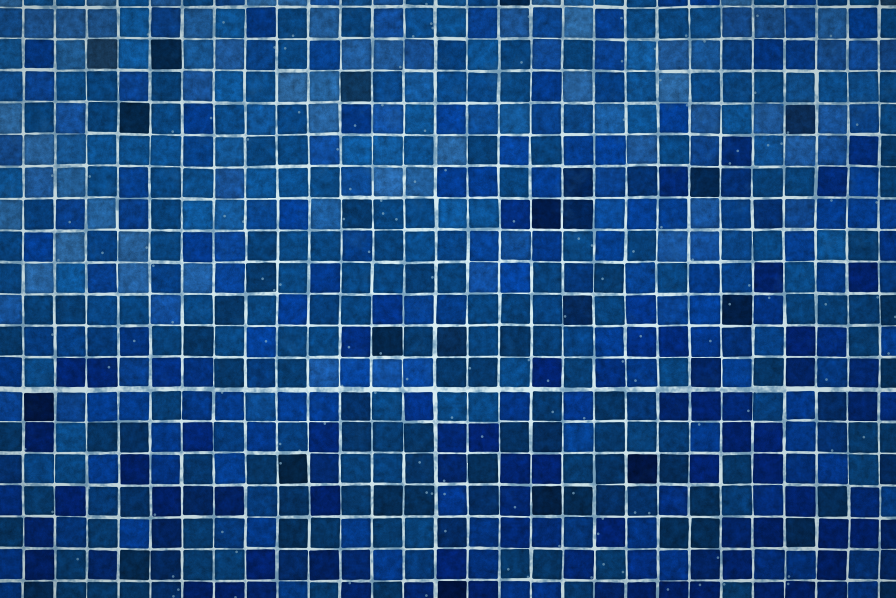
Reproduce this texture procedurally as a Shadertoy shader.

```glsl
// Wall of small hand-set blue mosaic tiles with pale, uneven grout.
#define PITCH vec2(0.05303, 0.0533)   // tile spacing, in canvas heights
#define ORIGIN vec2(0.039, 0.029)     // first grout crossing
#define HALF_SIZE 0.463               // half a tile, in cells
#define JITTER 0.036                  // tile misplacement
#define TILT 0.05                     // tile rotation
#define SEAM vec2(13.0, 6.0)          // wider joints between tile sheets
#define SEAM_GAP vec2(0.012, 0.028)   // extra inset at those joints
#define MOTTLE 0.30                   // glaze unevenness
#define SPECKS 0.012                  // share of pale flecks

const vec3 NAVY  = vec3(0.01, 0.13, 0.41);
const vec3 ROYAL = vec3(0.02, 0.23, 0.54);
const vec3 TEAL  = vec3(0.04, 0.27, 0.48);
const vec3 STEEL = vec3(0.18, 0.40, 0.61);
const vec3 GROUT_DULL = vec3(0.46, 0.61, 0.71);
const vec3 GROUT_PALE = vec3(0.80, 0.88, 0.90);

vec3 hash3(vec2 p) {
    vec3 q = fract(vec3(p.xyx) * vec3(0.1031, 0.1030, 0.0973));
    q += dot(q, q.yxz + 33.33);
    return fract((q.xxy + q.yzz) * q.zyx);
}

float gradientDot(vec2 cell, vec2 offset) {
    return dot(hash3(cell + 71.0).xy * 2.0 - 1.0, offset);
}

// Gradient noise, roughly -0.7 to 0.7
float noise(vec2 p) {
    vec2 i = floor(p), f = fract(p);
    vec2 u = f * f * f * (f * (f * 6.0 - 15.0) + 10.0);
    vec2 e = vec2(0.0, 1.0);
    return mix(mix(gradientDot(i, f), gradientDot(i + e.yx, f - e.yx), u.x),
               mix(gradientDot(i + e, f - e), gradientDot(i + 1.0, f - 1.0), u.x), u.y);
}

float fbm(vec2 p) {
    float sum = 0.0, amp = 1.0;
    for (int i = 0; i < 4; i++) {
        sum += amp * noise(p);
        p = p * 2.1 + 17.3;
        amp *= 0.65;
    }
    return sum;
}

float roundedBox(vec2 p, vec2 halfSize, float radius) {
    vec2 q = abs(p) - halfSize + radius;
    return length(max(q, 0.0)) + min(max(q.x, q.y), 0.0) - radius;
}

// Signed distance to the crooked tile in this cell, in cells
float tileDistance(vec2 grid, vec2 cell) {
    vec3 r = hash3(cell + 5.0) - 0.5;
    vec3 s = hash3(cell + 41.0) - 0.5;
    vec2 p = grid - cell - 0.5 - r.xy * JITTER;
    p += vec2(-p.y, p.x) * r.z * TILT;
    vec2 halfSize = HALF_SIZE + s.xy * 0.025;

    // Pull back the edges that face a sheet seam
    vec2 before = vec2(equal(cell, SEAM - 1.0));
    vec2 after = vec2(equal(cell, SEAM));
    p += (before - after) * SEAM_GAP;
    halfSize -= (before + after) * SEAM_GAP * 0.5;

    return roundedBox(p, halfSize, 0.05) + 0.018 * noise(grid * 4.0);
}

// Per-tile glaze: paler towards the upper left, deeper lower right
vec3 tileColor(vec2 cell, vec2 uv) {
    vec3 r = hash3(cell + 113.0);
    float light = smoothstep(-0.1, 1.15, uv.y - 0.22 * uv.x + 0.2);
    float tone = light * 0.72 + 0.6 * (r.x - 0.5) + 0.2 * noise(cell * 0.25);
    vec3 col = mix(NAVY, ROYAL, smoothstep(0.0, 0.42, tone));
    col = mix(col, STEEL, smoothstep(0.4, 0.95, tone));
    col = mix(col, TEAL * (0.75 + 0.5 * tone), 0.9 * smoothstep(0.3, 0.75, r.y));
    return col * (r.z < 0.035 ? 0.6 : 0.93 + 0.14 * r.z);
}

void mainImage(out vec4 fragColor, in vec2 fragCoord) {
    vec2 uv = fragCoord / iResolution.y;
    vec2 grid = (uv - ORIGIN) / PITCH;
    float pixel = 1.0 / (iResolution.y * PITCH.y);

    // Rows and columns wander slightly
    grid += 0.07 * vec2(noise(grid * 0.23), noise(grid * 0.23 + 50.0));
    vec2 cell = floor(grid);
    float dist = tileDistance(grid, cell);

    // Glaze with cloudy patches, grain and a darker rim
    vec3 tile = tileColor(cell, uv);
    float grain = fbm(grid * 3.5 + hash3(cell).xy * 20.0);
    tile *= 1.0 + MOTTLE * grain;
    tile = mix(tile, STEEL, 0.35 * smoothstep(0.1, 0.8, fbm(grid * 0.9)) * uv.y);
    tile *= mix(0.86, 1.0, smoothstep(0.0, 0.12, -dist));

    // Pale flecks
    vec2 fleckCell = floor(grid * 5.0);
    vec3 fleck = hash3(fleckCell + 211.0);
    float fleckDist = length(fract(grid * 5.0) - 0.3 - 0.4 * fleck.xy) / 5.0;
    float fleckMask = step(fleck.z, SPECKS) * (1.0 - smoothstep(0.02, 0.03 + pixel, fleckDist));
    tile = mix(tile, GROUT_DULL, 0.75 * fleckMask);

    // Grout with worn, stained stretches
    vec3 grout = mix(GROUT_DULL, GROUT_PALE, smoothstep(-0.45, 0.25, fbm(grid * 1.3 + 9.0)));
    vec3 col = mix(tile, grout, smoothstep(-0.7 * pixel, 0.7 * pixel, dist));

    // Gentle falloff towards the corners
    vec2 centered = fragCoord / iResolution.xy - 0.5;
    col *= 1.06 - 0.45 * dot(centered, centered);
    fragColor = vec4(col, 1.0);
}
```
